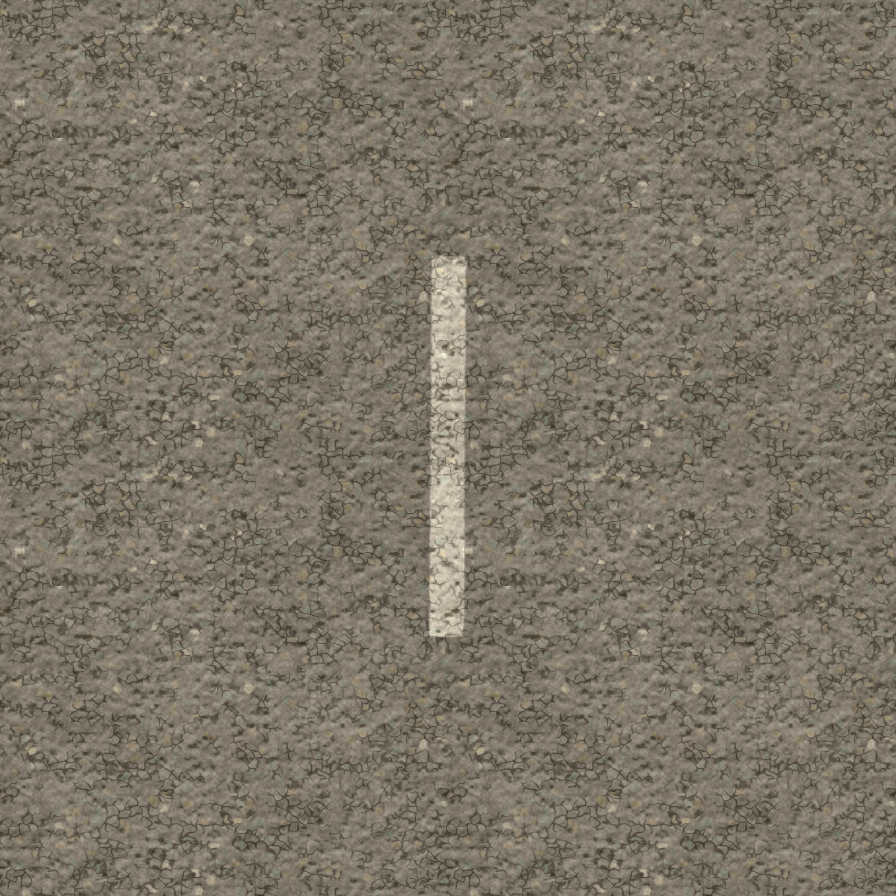
Give the GLSL for this texture, as a Shadertoy shader.

```glsl
// Worn asphalt with one short, pale painted dash at the centre.
// A tile of cellular stones, pits and fine grit repeats twice each way;
// the relief is lit from above and the paint is worn away in the hollows.

#define TILES 2.0
#define ASPHALT vec3(0.513, 0.484, 0.429)
#define PAINT vec3(0.785, 0.75, 0.675)
#define STONES vec2(42.0, 50.0)
#define RELIEF 0.20
#define PIT_DEPTH 0.17
#define STONE_TONE 0.07
#define GRIT 0.09
#define MOTTLE 0.035
#define DASH_CENTRE vec2(0.4998, 0.5015)
#define DASH_HALF vec2(0.0192, 0.2125)
#define DASH_LEAN 0.006

float hash(vec2 p) {
    return fract(sin(dot(p, vec2(127.1, 311.7))) * 43758.5453);
}

vec2 hash2(vec2 p) {
    return vec2(hash(p), hash(p + 57.3));
}

// Value noise that wraps over the unit tile.
float noise(vec2 uv, vec2 period) {
    vec2 p = uv * period, i = floor(p), f = fract(p);
    f = f * f * (3.0 - 2.0 * f);
    vec2 a = mod(i, period), b = mod(i + 1.0, period);
    return mix(mix(hash(a), hash(vec2(b.x, a.y)), f.x),
               mix(hash(vec2(a.x, b.y)), hash(b), f.x), f.y);
}

// Nearest stone: x = distance, y = gap to the next stone, zw = wrapped cell.
vec4 stones(vec2 uv, vec2 period) {
    vec2 p = uv * period, i = floor(p), cell = i;
    float near = 9.0, second = 9.0;
    for (int y = -1; y <= 1; y++)
    for (int x = -1; x <= 1; x++) {
        vec2 c = i + vec2(x, y), id = mod(c, period);
        float d = length(c + 0.1 + 0.8 * hash2(id) - p);
        if (d < near) { second = near; near = d; cell = id; }
        else second = min(second, d);
    }
    return vec4(near, second - near, cell);
}

float height(vec2 uv) {
    return 0.5 * noise(uv, vec2(52.0, 66.0))
         + 0.35 * noise(uv + 0.31, vec2(94.0, 110.0))
         + 0.15 * noise(uv + 0.67, vec2(170.0));
}

// Soft pale fleck at a place in the tile.
float fleck(vec2 uv, vec2 centre, vec2 radius) {
    vec2 d = (fract(uv - centre + 0.5) - 0.5) / radius;
    return 1.0 - smoothstep(0.5, 1.2, length(d));
}

vec3 asphalt(vec2 uv, float h) {
    // Stones with rough outlines
    vec2 warp = vec2(noise(uv, vec2(80.0)), noise(uv + 0.43, vec2(80.0))) - 0.5;
    vec4 s = stones(uv + warp * 0.014, STONES);
    float tone = hash(s.zw + 11.0), kind = hash(s.zw + 29.0);

    // Light from above, pits between stones, grit on top
    float slope = h - height(uv + vec2(-0.003, 0.009));
    float pit = (1.0 - smoothstep(0.03, 0.3, s.y))
              * smoothstep(0.38, 0.68, noise(uv + 0.19, vec2(36.0, 46.0)));
    pit = max(pit, 0.75 * (1.0 - smoothstep(0.2, 0.36, h)));
    float grit = noise(uv + 0.83, vec2(230.0)) - 0.5;
    float mottle = noise(uv, vec2(5.0)) + noise(uv, vec2(13.0)) - 1.0;
    float light = RELIEF * slope - PIT_DEPTH * pit + STONE_TONE * (tone - 0.5)
                + GRIT * grit + MOTTLE * mottle;
    vec3 col = ASPHALT + light * vec3(1.0, 0.98, 0.94);

    // A few tan, grey-green and pale stones
    float body = (1.0 - smoothstep(0.25, 0.5, s.x)) * (1.0 - pit);
    col += body * step(0.93, kind) * vec3(0.05, 0.03, -0.015);
    col += body * step(kind, 0.06) * vec3(-0.02, 0.015, 0.015);
    col += body * step(0.985, tone) * vec3(0.13, 0.12, 0.09);

    // Larger flecks that stand out in every tile
    float pale = fleck(uv, vec2(0.58, 0.865), vec2(0.014, 0.011));
    pale = max(pale, fleck(uv, vec2(0.07, 0.325), vec2(0.013, 0.010)));
    pale = max(pale, fleck(uv, vec2(0.263, 0.463), vec2(0.009, 0.013)));
    pale = max(pale, fleck(uv, vec2(0.47, 0.035), vec2(0.012)));
    return col + pale * (0.5 + h) * vec3(0.14, 0.125, 0.08);
}

// Coverage of the slightly leaning, rough-edged dash.
float dash(vec2 uv, float h) {
    vec2 d = uv - DASH_CENTRE;
    d.x -= DASH_LEAN * d.y;
    vec2 q = abs(d) - DASH_HALF + (h - 0.5) * 0.004;
    float soft = 0.0008 + 0.7 / iResolution.y;
    return 1.0 - smoothstep(-soft, soft, max(q.x, q.y));
}

void mainImage(out vec4 fragColor, in vec2 fragCoord) {
    vec2 uv = fragCoord / iResolution.xy;
    vec2 tile = fract(uv * TILES);
    float h = height(tile);
    vec3 col = asphalt(tile, h);

    // Paint keeps the relief below it and is thinner near mid-length
    float thin = exp(-pow((uv.y - 0.52) / 0.05, 2.0));
    float worn = smoothstep(0.2, 0.46, h + 0.1 * noise(uv, vec2(60.0)) - 0.05 * thin);
    vec3 painted = PAINT + (col - ASPHALT) * 1.15 - 0.04 * thin;
    col = mix(col, painted, dash(uv, h) * mix(0.45, 1.0, worn));

    fragColor = vec4(clamp(col, 0.0, 1.0), 1.0);
}
```
